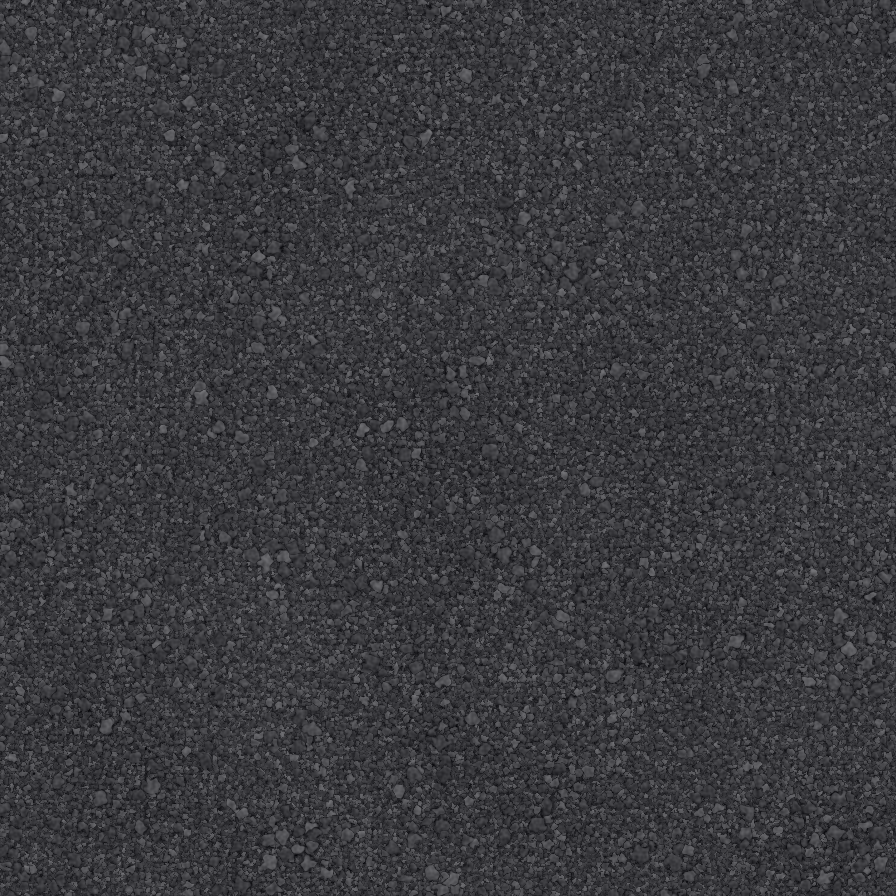
Give the GLSL for this texture, as a three.js fragment shader.

```glsl
varying vec2 vUv;

vec2 hash(vec2 p) {
  vec3 q = fract(p.xyx * vec3(0.1031, 0.1030, 0.0973));
  q += dot(q, q.yzx + 33.33);
  return fract((q.xx + q.yz) * q.zy);
}

float cornerSlope(vec2 cell, vec2 offset) {
  float angle = 6.2832 * hash(cell).x;
  return dot(vec2(cos(angle), sin(angle)), offset);
}

float gradientNoise(vec2 p) {
  vec2 i = floor(p), f = fract(p);
  vec2 u = f * f * f * (f * (f * 6.0 - 15.0) + 10.0);
  vec2 e = vec2(1.0, 0.0);
  return mix(
    mix(cornerSlope(i, f), cornerSlope(i + e, f - e), u.x),
    mix(cornerSlope(i + e.yx, f - e.yx), cornerSlope(i + 1.0, f - 1.0), u.x), u.y);
}

// Lays one size of stones over the ground; share sets how many cells hold one
float layStones(vec2 p, float share, float ground) {
  p += 0.45 * vec2(gradientNoise(p * 1.7), gradientNoise(p * 1.7 + 31.0));
  vec2 home = floor(p);
  float nearest = 9.0, second = 9.0, tone = 0.0;
  vec2 facing = vec2(0.0);

  for (int y = -1; y <= 1; y++) {
    for (int x = -1; x <= 1; x++) {
      vec2 cell = home + vec2(float(x), float(y));
      vec2 look = hash(cell + 57.0);
      vec2 shape = hash(cell + 113.0);
      float radius = mix(0.4, 0.68, look.y) * smoothstep(0.0, 0.15, share - look.x);
      vec2 offset = (p - cell - 0.12 - 0.76 * hash(cell)) / max(radius, 0.001);

      // Turned, stretched and slightly angular outline
      float c = cos(6.2832 * shape.x), s = sin(6.2832 * shape.x);
      vec2 q = abs(mat2(c, s, -s, c) * offset) * vec2(1.0, 1.0 + 0.45 * shape.y);
      float d = max(length(q), 0.8 * (q.x + q.y));

      if (d < nearest) {
        second = nearest;
        nearest = d;
        facing = offset;
        tone = hash(cell + 201.0).x;
      } else {
        second = min(second, d);
      }
    }
  }

  // Lit upper faces, dark joints and a soft contact shadow
  float light = dot(clamp(facing, -1.0, 1.0), vec2(0.3, 0.9));
  float stone = 0.225 + 0.14 * tone * tone + 0.045 * light;
  stone = mix(0.15, stone, smoothstep(0.0, 0.35, second - nearest));
  ground *= 1.0 - 0.32 * (1.0 - smoothstep(1.0, 1.5, nearest));
  return mix(stone, ground, smoothstep(0.82, 1.12, nearest));
}

void main() {
  // Fine grit, then medium and coarse stones gathered in loose clusters
  float grey = 0.215 + 0.12 * gradientNoise(vUv * 150.0);
  grey = layStones(vUv * 185.0, 1.1, grey);
  grey = layStones(vUv * 112.0 + 40.0, 0.45 + 0.5 * gradientNoise(vUv * 14.0 + 7.0), grey);
  grey = layStones(vUv * 68.0 + 90.0, 0.2 + 0.6 * gradientNoise(vUv * 9.0), grey);

  // Rough mineral surface and faint broad unevenness
  grey += 0.1 * gradientNoise(vUv * 230.0 + 11.0) + 0.06 * gradientNoise(vUv * 120.0 + 5.0);
  grey += 0.02 * gradientNoise(vUv * 5.0 + 3.0);

  gl_FragColor = vec4(vec3(grey) + vec3(0.0, 0.0, 0.015), 1.0);
}
```
